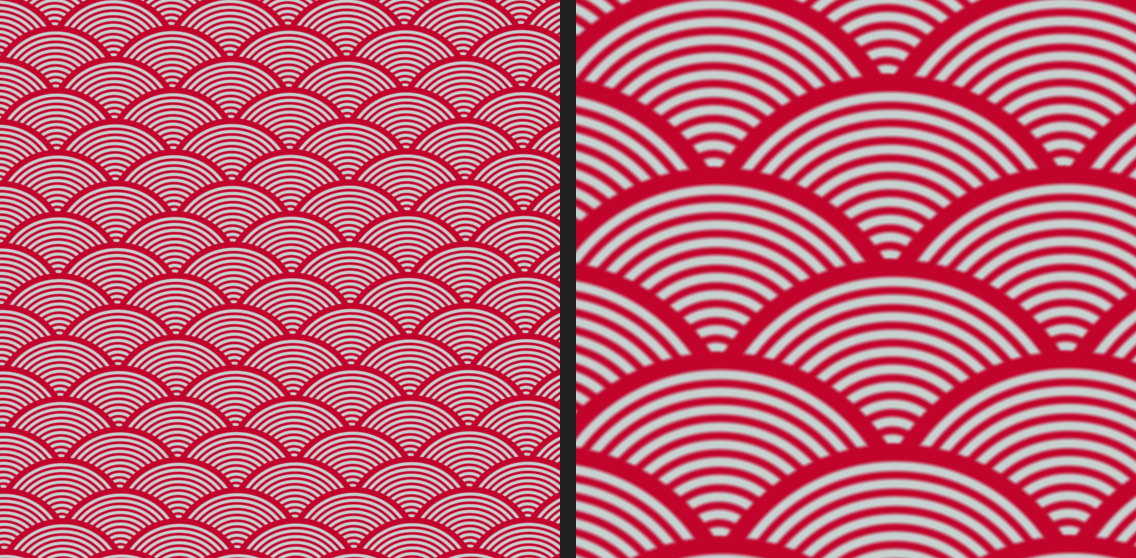
Left, the full canvas; right, a detail of the centre.
A WebGL 1 fragment shader for this pattern:

```glsl
precision highp float;
// Overlapping rows of concentric-ring wave scales in pale grey on crimson.

uniform vec2 u_resolution;

// Lengths are fractions of the canvas width.
const vec3 CRIMSON = vec3(0.76, 0.01, 0.17);
const vec3 PALE = vec3(0.78, 0.82, 0.81);
const float PITCH = 0.2080;                       // distance between scales in a row
const float ROW_STEP = 0.0550;                    // height between rows
const float RADIUS = 0.1190;                      // outer radius of a scale
const float BORDER = 0.0105;                      // plain rim of a scale
const float RING_STEP = 0.01042;                  // distance between rings
const float RING_FILL = 0.55;                     // pale share of each ring step
const vec2 FIRST_CENTER = vec2(0.1120, -0.0475);  // a scale of row zero
const float ROW_DRIFT = -0.0008;                  // sideways slip per row upward
const float ROW_TILT = 0.003;                     // rise of a row per width
const float SAG = 0.0028;                         // droop of the rows at mid height
const float SOFTNESS = 0.00176;                   // half width of a blurred edge

float inside(float signedDistance, float blur) {
    return 1.0 - smoothstep(-blur, blur, signedDistance);
}

// Slight hand-laid distortion: tilted rows that sag around mid height.
vec2 warp(vec2 p) {
    float fromMiddle = 2.0 * p.y - 1.0;
    float sag = SAG * (1.0 - fromMiddle * fromMiddle);
    return vec2(p.x, p.y + sag - ROW_TILT * (p.x - FIRST_CENTER.x));
}

// Distance to the nearest scale centre of a row; odd rows are staggered.
float centerDistance(vec2 p, float row) {
    float shift = ROW_DRIFT * row + 0.5 * PITCH * mod(row, 2.0);
    vec2 offset = p - FIRST_CENTER - vec2(shift, ROW_STEP * row);
    offset.x -= PITCH * floor(offset.x / PITCH + 0.5);
    return length(offset);
}

// Pale rings counted inward from the rim.
vec3 scaleColor(float d, float blur) {
    float ring = (RADIUS - BORDER - d) / RING_STEP;
    float fromMiddle = abs(fract(ring - 0.5 * RING_FILL + 0.5) - 0.5);
    float pale = inside((fromMiddle - 0.5 * RING_FILL) * RING_STEP, blur);
    return mix(CRIMSON, PALE, pale * step(-0.2, ring));
}

void main() {
    vec2 p = warp(gl_FragCoord.xy / u_resolution.x);
    float blur = max(SOFTNESS, 0.75 / u_resolution.x);

    // The lowest row whose top reaches this height lies in front.
    float frontRow = ceil((p.y - FIRST_CENTER.y - RADIUS) / ROW_STEP);
    vec3 color = CRIMSON;

    // Paint from back to front, with one extra row for its soft edge.
    for (int i = 0; i < 4; i++) {
        float d = centerDistance(p, frontRow + 2.0 - float(i));
        color = mix(color, scaleColor(d, blur), inside(d - RADIUS, blur));
    }
    gl_FragColor = vec4(color, 1.0);
}
```
